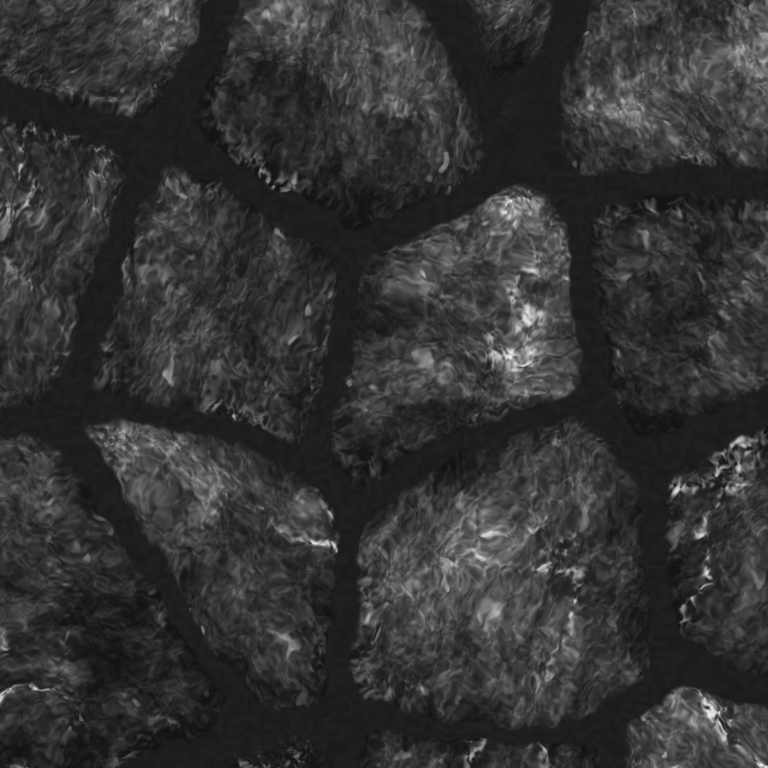
Write a WebGL 2 fragment shader that draws this texture.

```glsl
#version 300 es
precision highp float;
// Draws a heap of rough grey broken stones with speckled, veined faces and dark gaps.

#define STONES_ACROSS 3.3
#define SITE_JITTER 0.72
#define SIZE_SPREAD 0.34
#define CORNER_SHARPNESS 24.0
#define GAP_TONE 0.115
#define STONE_TONE 0.245
#define MOTTLE 1.7
#define GRAIN 1.05
#define VEIN_LIGHT 0.34
#define FLECK_LIGHT 0.26
#define BURIED_SHARE 0.16

uniform vec2 u_resolution;
out vec4 fragColor;

struct Stone {
    vec2 id;      // cell of the stone
    vec2 local;   // position relative to its site
    float edge;   // distance to its rounded border
};

float hash(vec2 p) {
    return fract(sin(dot(p, vec2(127.1, 311.7))) * 43758.5453);
}

float noise(vec2 p) {
    vec2 i = floor(p), f = fract(p);
    f = f * f * (3.0 - 2.0 * f);
    return mix(mix(hash(i), hash(i + vec2(1, 0)), f.x),
               mix(hash(i + vec2(0, 1)), hash(i + vec2(1, 1)), f.x), f.y);
}

float fbm(vec2 p) {
    float sum = 0.0, amp = 0.53;
    for (int i = 0; i < 4; i++) {
        sum += amp * noise(p);
        p = mat2(1.6, 1.2, -1.2, 1.6) * p + 7.3;
        amp *= 0.5;
    }
    return sum;
}

vec2 site(vec2 cell) {
    return cell + 0.5 + SITE_JITTER * (vec2(hash(cell), hash(cell + 41.3)) - 0.5);
}

float weight(vec2 cell) {
    return SIZE_SPREAD * hash(cell + 83.7);
}

// Weighted Voronoi cell with softly blended border distances
Stone findStone(vec2 p) {
    vec2 base = floor(p), id = base;
    float best = 1e3;
    for (int k = 0; k < 25; k++) {
        vec2 cell = base + vec2(k % 5, k / 5) - 2.0;
        vec2 d = p - site(cell);
        float power = dot(d, d) - weight(cell);
        if (power < best) { best = power; id = cell; }
    }
    vec2 center = site(id);
    float sum = 0.0;
    for (int k = 0; k < 49; k++) {
        vec2 cell = id + vec2(k % 7, k / 7) - 3.0;
        if (cell == id) continue;
        vec2 d = p - site(cell);
        float border = (dot(d, d) - weight(cell) - best) / (2.0 * distance(site(cell), center));
        sum += exp(-CORNER_SHARPNESS * border);
    }
    return Stone(id, p - center, -log(sum) / CORNER_SHARPNESS);
}

// Mineral face: facets, mottling, grain, veins and flecks
float stoneFace(Stone s, float depth) {
    float turn = 6.283 * hash(s.id + 5.1);
    vec2 axis = vec2(cos(turn), sin(turn));
    vec2 q = vec2(dot(s.local, axis), dot(s.local, vec2(-axis.y, axis.x)));
    vec2 m = q + 37.0 * vec2(hash(s.id + 2.9), hash(s.id + 9.4));

    float patches = fbm(m * vec2(3.2, 5.0));
    float streaks = fbm(m * vec2(9.0, 19.0) + 11.0);
    float grain = 0.6 * noise(m * vec2(38.0, 56.0)) + 0.4 * noise(m * 85.0);
    float ridge = q.x + 0.3 * (hash(s.id + 6.6) - 0.5) + 0.22 * (fbm(m * 3.0 + 4.0) - 0.5);

    float exposure = 0.6 * (hash(s.id + 17.0) - 0.5);
    exposure += 0.34 * (smoothstep(-0.025, 0.025, ridge) - 0.5);
    exposure += dot(s.local, vec2(0.15, 0.35));
    exposure += MOTTLE * (0.6 * patches + 0.7 * streaks - 0.65) + GRAIN * (grain - 0.5);
    exposure -= 0.65 * exp(-16.0 * max(depth, 0.0));
    float tone = STONE_TONE * exp(exposure);

    // Broken pale veins, worn ridges and chipped rims
    float broken = smoothstep(0.36, 0.72, 0.5 * streaks + 0.5 * grain);
    float vein = smoothstep(0.045, 0.0, abs(fbm(m * vec2(1.5, 2.6) + 23.0) - 0.5));
    vein *= smoothstep(0.48, 0.75, noise(m * 2.3 + 31.0)) * (0.4 + 0.6 * hash(s.id + 3.3));
    float worn = exp(-45.0 * abs(ridge)) * smoothstep(0.4, 0.7, noise(m * 5.0 + 8.0));
    float rim = exp(-900.0 * pow(depth - 0.045, 2.0)) * smoothstep(0.5, 0.8, noise(m * 4.0 + 3.0));
    float fleck = smoothstep(0.82, 0.95, noise(m * 23.0 + 53.0)) * smoothstep(0.4, 0.65, patches);
    return tone + broken * (VEIN_LIGHT * vein * 2.0 + 0.16 * worn + 0.18 * rim) + FLECK_LIGHT * fleck;
}

void main() {
    vec2 uv = gl_FragCoord.xy / u_resolution;
    vec2 p = uv * STONES_ACROSS * vec2(1.0, 0.87) + vec2(3.4, 7.8);
    vec2 rough = vec2(fbm(p * 3.0), fbm(p * 3.0 + 19.0)) - 0.5;
    p += 0.17 * rough + 0.018 * (vec2(noise(p * 28.0), noise(p * 28.0 + 13.0)) - 0.5);

    // Smaller stones lie in shadow below the upper layer
    Stone low = findStone(p * 1.45 + 21.0);
    float lowDepth = low.edge - 0.035;
    float below = mix(GAP_TONE, 0.68 * stoneFace(low, lowDepth), smoothstep(0.0, 0.06, lowDepth));

    Stone top = findStone(p);
    float buried = step(hash(top.id + 61.0), BURIED_SHARE);
    float depth = top.edge - mix(0.022, 0.065, hash(top.id + 71.0));
    float soft = 0.016 + STONES_ACROSS / u_resolution.y;
    float cover = smoothstep(0.0, soft, depth) * (1.0 - buried);
    float gap = GAP_TONE + 0.03 * (noise(p * 45.0) - 0.5);
    float ground = mix(gap, below, buried * smoothstep(0.0, 0.14, depth));

    float tone = mix(ground, stoneFace(top, depth), cover);
    fragColor = vec4(vec3(clamp(tone, 0.08, 0.9)), 1.0);
}
```
